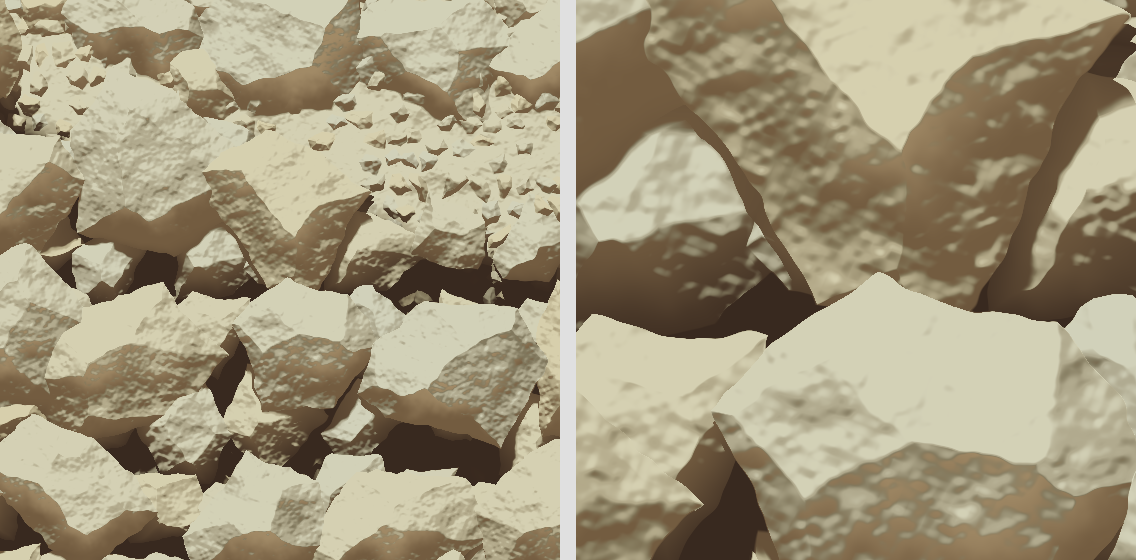
Left: the whole. Right: its middle third, enlarged.
Write a Shadertoy shader that draws this texture.

```glsl
// Sunlit heap of pale limestone boulders with brown shaded undersides and open rubble ground.

const vec3 PALE  = vec3(0.82, 0.82, 0.73);
const vec3 STONE = vec3(0.69, 0.67, 0.57);
const vec3 OLIVE = vec3(0.50, 0.47, 0.37);
const vec3 TAN   = vec3(0.63, 0.54, 0.40);
const vec3 BROWN = vec3(0.45, 0.36, 0.25);
const vec3 DARK  = vec3(0.22, 0.16, 0.12);
const vec3 SUN_DIR = vec3(-0.15, 0.80, 0.58);
const float BACK_SLOPE = 0.35;   // how fast the heap recedes upwards
const float GAP_DEPTH = 0.16;    // depth of the floor between boulders
const float EDGE_WARP = 0.05;    // roughness of outlines
const float BUMP = 0.024;        // relief of the stone surface
const float SOFT = 0.002;        // smoothing width of edges
const int FACETS = 6;
const int SHADOW_STEPS = 4;
const float TAU = 6.28318;

struct Surface { float z; vec3 normal; float seed; };

float hash(vec2 p) {
    vec3 q = fract(p.xyx * 0.1031);
    q += dot(q, q.yzx + 33.33);
    return fract((q.x + q.y) * q.z);
}

float noise(vec2 p) {
    vec2 i = floor(p), f = fract(p);
    f = f * f * (3.0 - 2.0 * f);
    return mix(mix(hash(i), hash(i + vec2(1, 0)), f.x),
               mix(hash(i + vec2(0, 1)), hash(i + vec2(1, 1)), f.x), f.y);
}

float fbm(vec2 p) {
    float sum = 0.0, amp = 0.5;
    for (int i = 0; i < 4; i++) {
        sum += amp * noise(p);
        p = mat2(1.7, 1.3, -1.3, 1.7) * p + 7.3;
        amp *= 0.5;
    }
    return sum;
}

// 0 among the heaped boulders, 1 on the flat ground behind them
float openGround(vec2 p) {
    return smoothstep(0.58, 0.80, p.y + 0.3 * (p.x - 0.5));
}

// Staggered rows of faceted rocks; sink 0 keeps them high, 1 puts them on the floor
void addRocks(vec2 p, float cell, float offset, float thinning, float sink, inout Surface s) {
    vec2 g = p / cell - vec2(0.0, offset);
    for (int j = 0; j < 2; j++)
    for (int i = 0; i < 2; i++) {
        float row = floor(g.y - 0.5) + float(j);
        float stagger = hash(vec2(row, cell * 100.0));
        vec2 id = vec2(floor(g.x - stagger - 0.5) + float(i), row);
        vec2 seed = id * 17.0 + floor(cell * 1000.0);
        vec2 jitter = 0.36 * (vec2(hash(seed), hash(seed + 41.0)) - 0.5);
        vec2 center = (id + 0.5 + jitter + vec2(stagger, offset)) * cell;
        float radius = cell * mix(0.46, 0.62, hash(seed + 3.0));
        vec2 q = p - center;
        if (dot(q, q) > 1.69 * radius * radius) continue;
        float open = openGround(center);
        float bare = thinning * open * (1.0 - smoothstep(0.84, 0.92, center.y));
        if (hash(seed + 5.0) < bare) continue;

        // Front face, then a ring of sloping side faces
        float tumble = hash(seed + 7.0);
        vec2 tilt = vec2(tumble - 0.5, -0.55 * hash(seed + 9.0));
        float h = radius * 0.5 + dot(tilt, q);
        vec3 normal = vec3(-tilt, 1.0);
        vec2 axis = vec2(cos(TAU * tumble), sin(TAU * tumble));
        for (int k = 0; k < FACETS; k++) {
            float r = hash(seed + vec2(float(k) * 3.0, 13.0));
            float a = TAU * (float(k) + 0.8 * r) / float(FACETS);
            vec2 dir = vec2(cos(a), sin(a));
            float reach = radius * mix(0.68, 1.0, fract(r * 17.0)) * (0.78 + 0.35 * abs(dot(dir, axis)));
            float steep = mix(0.5, 1.7, fract(r * 53.0));
            float side = (reach - dot(dir, q)) * steep;
            normal = mix(normal, vec3(dir * steep, 1.0), smoothstep(-SOFT, SOFT, h - side));
            h = min(h, side);
        }
        float lift = 0.02 * tumble - GAP_DEPTH * sink * (1.0 - open);
        float z = h + lift - BACK_SLOPE * center.y;
        float cover = smoothstep(0.0, SOFT, min(h, z - s.z));
        s.z = mix(s.z, z, cover);
        s.normal = mix(s.normal, normalize(normal), cover);
        s.seed = mix(s.seed, fract(tumble * 29.0), cover);
    }
}

Surface boulders(vec2 p) {
    float floorZ = -BACK_SLOPE * p.y - GAP_DEPTH * (1.0 - openGround(p));
    Surface s = Surface(floorZ, normalize(vec3(0.0, BACK_SLOPE, 1.0)), 0.5);
    addRocks(p, 0.28, 0.84, 0.65, 0.0, s);
    addRocks(p, 0.15, 0.2, 0.6, 0.5, s);
    return s;
}

vec3 shade(vec2 uv) {
    vec2 warp = vec2(fbm(uv * 9.0), fbm(uv * 9.0 + 31.7)) - 0.47;
    vec2 p = uv + EDGE_WARP * warp;
    Surface s = boulders(p);
    addRocks(p, 0.04, 0.0, 0.35, 0.95, s);

    // Rough stone relief
    float e = 0.0015, grain = fbm(uv * 17.0);
    vec2 slope = vec2(fbm((uv + vec2(e, 0)) * 17.0), fbm((uv + vec2(0, e)) * 17.0)) - grain;
    vec3 n = normalize(s.normal - vec3(slope * BUMP / e, 0.0));

    // Cast shadows, marched towards the sun
    vec3 sunDir = normalize(SUN_DIR);
    float shadow = 0.0;
    for (int i = 0; i < SHADOW_STEPS; i++) {
        float t = 0.012 + 0.014 * float(i * i);
        float rise = boulders(p + sunDir.xy * t).z - s.z - sunDir.z * t;
        shadow = max(shadow, smoothstep(0.0, 0.012, rise));
    }
    float level = s.z + BACK_SLOPE * p.y;
    float sun = max(dot(n, sunDir), 0.0) * (1.0 - shadow) * smoothstep(-0.16, -0.08, level);

    // Warm shade and pale sunlight
    float tone = sun + 0.35 * (grain - 0.47) + 0.12 * (s.seed - 0.5);
    vec3 lit = mix(OLIVE, STONE, smoothstep(0.12, 0.45, tone));
    lit = mix(lit, PALE, smoothstep(0.45, 0.78, tone));
    lit *= mix(vec3(1.0), vec3(1.03, 0.99, 0.92), s.seed);
    vec3 dim = mix(DARK, BROWN, smoothstep(-0.13, -0.01, level));
    dim = mix(dim, TAN, smoothstep(0.0, 0.11, level + 0.12 * (grain - 0.45)));
    return mix(dim, lit, smoothstep(0.03, 0.25, sun));
}

void mainImage(out vec4 fragColor, in vec2 fragCoord) {
    fragColor = vec4(shade(fragCoord / iResolution.y), 1.0);
}
```
